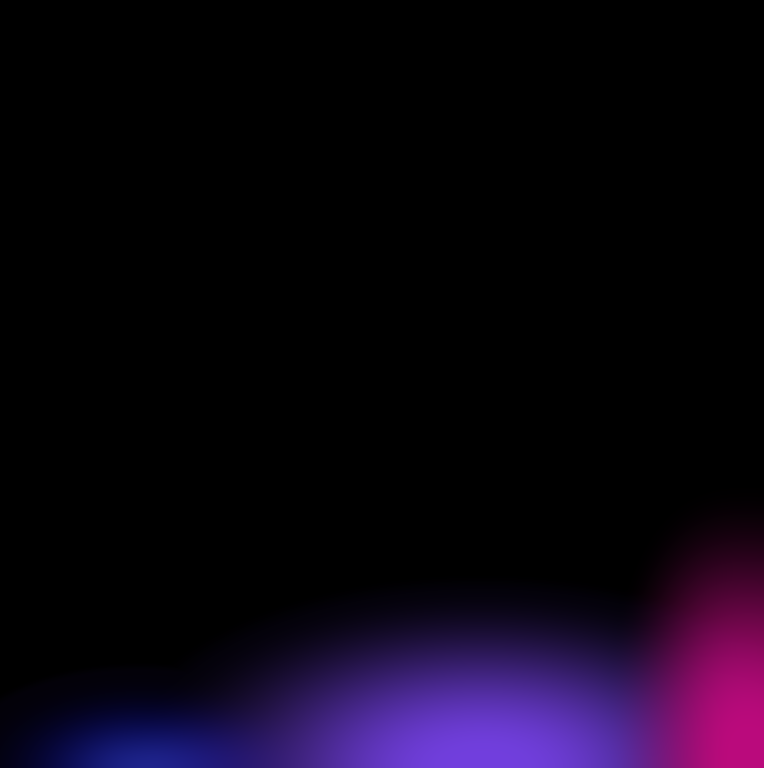
This background is drawn by a Shadertoy shader. Its source:

```glsl
const vec3 VIOLET = vec3(0.43, 0.24, 0.83);
const vec3 BLUE = vec3(0.10, 0.13, 0.50);
const vec3 PINK = vec3(0.73, 0.04, 0.485);
const vec3 HALO = vec3(0.012, 0.005, 0.035);

// Glow centres and outer radii, as fractions of the canvas
const vec2 VIOLET_CENTER = vec2(0.632, 0.0);
const vec2 VIOLET_RADIUS = vec2(0.47, 0.242);
const vec2 BLUE_CENTER = vec2(0.185, 0.0);
const vec2 BLUE_RADIUS = vec2(0.25, 0.132);
const vec2 PINK_CENTER = vec2(0.98, 0.0);
const vec2 PINK_RADIUS = vec2(0.19, 0.375);

const float ROUND = 2.0;           // plain ellipse
const float BOXY = 2.5;            // fuller shoulders
const float VIOLET_CORE = 0.08;    // fully lit part of the radius
const float PINK_CORE = 0.12;
const float HALO_SOFTNESS = 0.05;
const vec3 BLUE_FADE = vec3(2.8, 2.6, 1.4);  // falloff power per channel

// Superellipse distance: 0 at the centre, 1 on the rim
float rimDistance(vec2 p, vec2 center, vec2 radius, float power) {
    vec2 q = pow(abs(p - center) / radius, vec2(power));
    return pow(q.x + q.y, 1.0 / power);
}

float glow(float dist, float core) {
    return 1.0 - smoothstep(core, 1.0, dist);
}

void mainImage(out vec4 fragColor, in vec2 fragCoord) {
    vec2 uv = fragCoord / iResolution.xy;

    float violetDist = rimDistance(uv, VIOLET_CENTER, VIOLET_RADIUS, ROUND);
    float blueDist = rimDistance(uv, BLUE_CENTER, BLUE_RADIUS, ROUND);
    float pinkDist = rimDistance(uv, PINK_CENTER, PINK_RADIUS, BOXY);

    // Faint rim shared by the two low glows
    float rim = min(violetDist, blueDist);
    vec3 color = HALO * (1.0 - smoothstep(1.0 - HALO_SOFTNESS, 1.0 + HALO_SOFTNESS, rim));

    // Violet and blue light add together
    color += VIOLET * glow(violetDist, VIOLET_CORE);
    color += BLUE * pow(vec3(glow(blueDist, 0.0)), BLUE_FADE);

    // Pink lies over both
    color = mix(color, PINK, glow(pinkDist, PINK_CORE));

    fragColor = vec4(color, 1.0);
}
```
